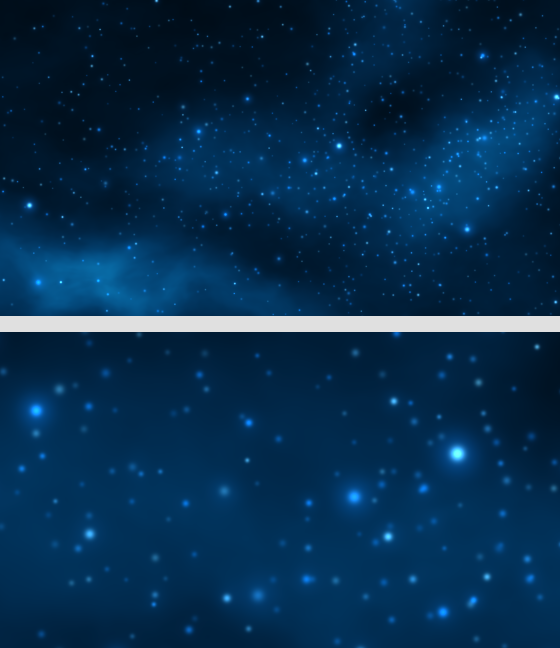
Top: the whole. Bottom: its middle third, enlarged.
A Shadertoy shader for this background:

```glsl
// Deep blue night sky: soft nebula clouds strewn with small cyan stars.

const float AMBIENT = 0.075;        // blue level of empty sky
const float AMBIENT_MOTTLE = 0.11;  // uneven haze over empty sky
const float BAND_GAIN = 1.0;        // diagonal star band
const float CLOUD_GAIN = 0.46;      // bright cloud at the lower left
const float WARP = 0.16;            // swirl of the gas
const vec2 WISP_SCALE = vec2(3.2, 5.0);
const vec3 STAR_BLUE = vec3(0.04, 0.42, 0.85);
const vec3 STAR_PALE = vec3(0.50, 0.88, 1.00);

vec3 hash3(vec2 p) {
    vec3 q = fract(p.xyx * vec3(0.1031, 0.1030, 0.0973));
    q += dot(q, q.yxz + 33.33);
    return fract((q.xxy + q.yzz) * q.zyx);
}

float valueNoise(vec2 p) {
    vec2 cell = floor(p), f = fract(p);
    f = f * f * f * (f * (f * 6.0 - 15.0) + 10.0);
    vec2 e = vec2(0.0, 1.0);
    return mix(mix(hash3(cell).x, hash3(cell + e.yx).x, f.x),
               mix(hash3(cell + e.xy).x, hash3(cell + e.yy).x, f.x), f.y);
}

float fbm(vec2 p) {
    float sum = 0.0, amp = 0.52;
    for (int i = 0; i < 5; i++) {
        sum += amp * valueNoise(p);
        p = mat2(1.6, 1.2, -1.2, 1.6) * p + 17.3;
        amp *= 0.48;
    }
    return sum;
}

// Soft rotated ellipse, 1 at its centre
float blob(vec2 p, vec2 centre, vec2 radii, float angle) {
    float c = cos(angle), s = sin(angle);
    vec2 d = p - centre;
    d = vec2(c * d.x + s * d.y, c * d.y - s * d.x) / radii;
    return exp(-dot(d, d));
}

// Broad band crossing the sky and rising to the right
float starBand(vec2 p) {
    float band = 0.14 * blob(p, vec2(0.55, 0.47), vec2(0.40, 0.13), 0.0)
               + 0.15 * blob(p, vec2(1.10, 0.45), vec2(0.42, 0.18), 0.1)
               + 0.24 * blob(p, vec2(1.55, 0.55), vec2(0.40, 0.14), 0.75)
               + 0.14 * blob(p, vec2(1.22, 0.84), vec2(0.36, 0.17), 1.0);
    return band * (1.0 - 0.65 * blob(p, vec2(1.27, 0.66), vec2(0.20, 0.10), 0.4));
}

float lowerCloud(vec2 p) {
    return blob(p, vec2(0.26, 0.12), vec2(0.52, 0.155), -0.15)
         + 0.30 * blob(p, vec2(0.80, 0.02), vec2(0.45, 0.10), 0.0)
         + 0.15 * blob(p, vec2(1.55, 0.15), vec2(0.45, 0.22), 0.0);
}

// Blue level of the gas
float nebula(vec2 p) {
    vec2 q = p + WARP * (vec2(fbm(p * 3.0), fbm(p * 3.0 + 41.0)) - 0.5);
    float wisps = fbm(q * WISP_SCALE + 5.0);
    float gas = BAND_GAIN * starBand(q) + CLOUD_GAIN * lowerCloud(q);
    return AMBIENT + AMBIENT_MOTTLE * wisps + gas * (0.4 + 1.2 * wisps);
}

// Dark navy to cyan-blue
vec3 gasColor(float b) {
    return vec3(0.12 * b * b * b, 0.52 * b + 0.3 * b * b * b, b);
}

// One jittered grid of stars; halo is the strength of the surrounding glow
vec3 starLayer(vec2 p, float cellSize, float radius, float share, float halo, float seed) {
    vec2 home = floor(p / cellSize);
    vec3 light = vec3(0.0);
    for (int y = -1; y <= 1; y++)
    for (int x = -1; x <= 1; x++) {
        vec2 cell = home + vec2(x, y);
        vec3 place = hash3(cell + seed);
        vec3 look = hash3(cell + seed + 71.7);
        vec2 centre = (cell + 0.1 + 0.8 * place.xy) * cellSize;
        float density = share * (0.4 + 4.5 * starBand(centre))
                      * (0.5 + valueNoise(centre * 6.0 + seed));
        if (place.z > density) continue;
        float size = radius * mix(0.75, 1.3, look.x);
        vec2 d = (p - centre) / size;
        float d2 = dot(d, d);
        float power = mix(0.25, 1.0, look.y * look.y);
        vec3 tint = mix(STAR_BLUE, STAR_PALE, look.z * look.z);
        light += power * (tint * exp(-d2) + halo * STAR_BLUE * exp(-d2 / 10.0));
    }
    return light;
}

void mainImage(out vec4 fragColor, in vec2 fragCoord) {
    vec2 p = fragCoord / iResolution.y;
    vec3 color = gasColor(nebula(p));

    // Stars from fine dust to a few glowing ones
    color += 0.65 * starLayer(p, 0.030, 0.0031, 0.48, 0.05, 3.0);
    color += 0.95 * starLayer(p, 0.060, 0.0038, 0.50, 0.12, 19.0);
    color += 1.10 * starLayer(p, 0.150, 0.0056, 0.42, 0.32, 47.0);

    fragColor = vec4(min(color, 1.0), 1.0);
}
```
